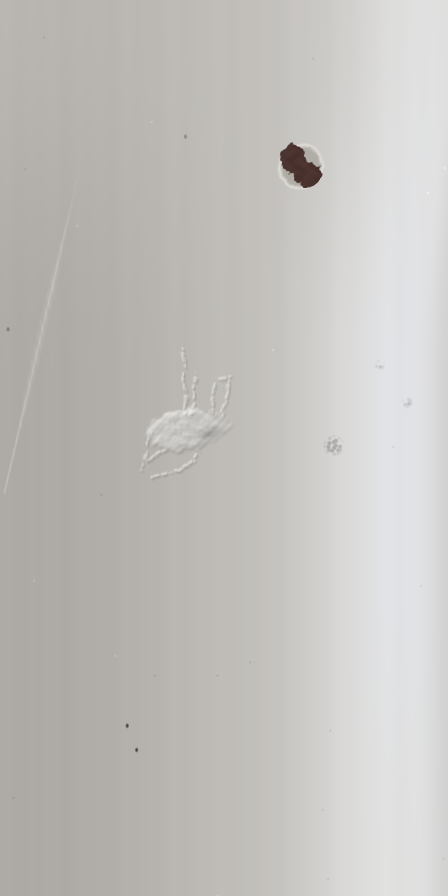
Write a Shadertoy shader that draws this texture.

```glsl
#define WALL_DARK vec3(0.680, 0.667, 0.648)
#define WALL_MID vec3(0.765, 0.755, 0.738)
#define WALL_LIGHT vec3(0.878, 0.878, 0.876)
#define HOLE_COLOR vec3(0.29, 0.20, 0.18)
#define PLASTER vec3(0.785, 0.78, 0.765)
#define PATCH_CENTER vec2(0.417, 1.042)
#define PATCH_SIZE vec2(0.086, 0.046)
#define HOLE_CENTER vec2(0.672, 1.628)
#define RELIEF 0.22
#define STROKES 9
#define SPECKS 22

vec2 hash2(vec2 p) {
    vec3 q = fract(vec3(p.xyx) * vec3(0.1031, 0.1030, 0.0973));
    q += dot(q, q.yzx + 33.33);
    return fract((q.xx + q.yz) * q.zy);
}

// Distance to the nearest scattered cell point
float cellular(vec2 p) {
    vec2 cell = floor(p), f = fract(p);
    float nearest = 2.0;
    for (int y = -1; y <= 1; y++)
        for (int x = -1; x <= 1; x++) {
            vec2 o = vec2(x, y);
            nearest = min(nearest, length(o + hash2(cell + o + 70.0) - f));
        }
    return nearest;
}

float waves(vec2 p) {
    return sin(p.x + 1.7 * sin(p.y * 0.8)) * 0.5 + sin(p.y * 1.9 + 1.3 * sin(p.x * 1.4)) * 0.3
         + sin((p.x - p.y) * 3.1) * 0.2;
}

float inside(float d, float soft) {
    return 1.0 - smoothstep(-soft, soft, d);
}

// x: distance from the segment, y: position along it
vec2 segment(vec2 p, vec2 a, vec2 b) {
    vec2 ab = b - a;
    float t = clamp(dot(p - a, ab) / dot(ab, ab), 0.0, 1.0);
    return vec2(length(p - a - ab * t), t);
}

// Wall: rounded falloff with a cool highlight toward the right
vec3 wall(vec2 p) {
    float top = smoothstep(1.15, 2.0, p.y);
    float x = p.x - 0.07 * top * smoothstep(0.55, 0.8, p.x);
    vec3 c = mix(WALL_DARK, WALL_MID, smoothstep(0.08, 0.67, x));
    c = mix(c, WALL_LIGHT, smoothstep(0.56, 0.87, x));
    c += 0.045 * top * (1.0 - smoothstep(0.0, 0.65, p.x));
    float glow = exp(-pow((x - 0.89) / 0.075, 2.0)) * smoothstep(0.05, 0.7, p.y) * (1.0 - top);
    c += vec3(0.005, 0.010, 0.024) * glow;
    c -= 0.05 * smoothstep(0.93, 1.0, x);
    return c + 0.0022 * (sin(p.x * 118.0) + sin(p.x * 67.0 + 1.0));
}

float patchDistance(vec2 p) {
    vec2 q = p - PATCH_CENTER;
    q.y -= q.x * 0.12;
    float power = mix(2.2, 1.35, smoothstep(-0.01, 0.06, q.x));
    vec2 a = pow(abs(q) / PATCH_SIZE, vec2(power));
    return (a.x + a.y - 1.0) * 0.025 + 0.005 * waves(p * 110.0);
}

// Crumbly trails pulled out of the plaster
float trails(vec2 p) {
    vec4 strokes[STROKES] = vec4[STROKES](
        vec4(0.409, 1.222, 0.414, 1.080), vec4(0.437, 1.170, 0.428, 1.080),
        vec4(0.482, 1.155, 0.468, 1.080), vec4(0.513, 1.163, 0.496, 1.075),
        vec4(0.482, 1.148, 0.513, 1.163), vec4(0.335, 1.040, 0.315, 0.950),
        vec4(0.375, 1.000, 0.320, 0.970), vec4(0.340, 0.937, 0.400, 0.950),
        vec4(0.400, 0.950, 0.445, 0.990));
    vec2 w = p + 0.004 * vec2(waves(p.yx * 90.0), waves(p * 80.0));
    float d = 1.0;
    for (int i = 0; i < STROKES; i++) d = min(d, segment(w, strokes[i].xy, strokes[i].zw).x);
    float crumb = 1.0 - smoothstep(0.35, 0.7, cellular(p * 75.0));
    return inside(d - 0.0035, 0.003) * crumb;
}

float plasterHeight(vec2 p) {
    float body = inside(patchDistance(p) + 0.004, 0.011);
    vec2 w = p + 0.008 * waves(p * 45.0);
    float lumps = 0.6 * cellular(w * vec2(28.0, 42.0)) + 0.25 * cellular(w * 85.0);
    return body * (1.0 - 0.8 * lumps) + 0.3 * trails(p);
}

void mainImage(out vec4 fragColor, in vec2 fragCoord) {
    vec2 p = fragCoord / iResolution.xy * vec2(1.0, 2.0);
    float px = 1.0 / iResolution.x;
    vec3 c = wall(p);

    // Long tapering scratch with a bright edge
    vec2 s = segment(p, vec2(0.172, 1.598), vec2(0.010, 0.900));
    float width = 0.001 + 0.008 * pow(sin(3.14159 * s.y), 2.0);
    float grain = 0.6 + 0.4 * waves(vec2(p.x * 400.0 + p.y * 90.0, p.y * 25.0));
    c += 0.035 * inside(s.x - width, 0.003) * grain;
    c += 0.075 * inside(s.x - 0.0012, px + 0.001) * smoothstep(0.0, 0.35, s.y);

    // Plaster lump, lit from the upper left
    float edge = patchDistance(p);
    float slope = plasterHeight(p) - plasterHeight(p + vec2(-0.004, 0.005));
    c = mix(c, PLASTER, 0.9 * inside(edge, 0.004));
    c = mix(c, PLASTER + 0.03, 0.45 * trails(p));
    c += RELIEF * clamp(slope, -0.5, 0.5);
    vec2 shade = (p - PATCH_CENTER - vec2(0.062, -0.012)) / vec2(0.034, 0.016);
    c -= 0.11 * exp(-dot(shade, shade)) * inside(edge, 0.006);

    // Chipped hole: pale rim around two ragged lobes
    vec2 h = p - HOLE_CENTER;
    float ragged = 0.004 * waves(p * 160.0) + 0.006 * (cellular(p * 60.0) - 0.5);
    float lobes = min(length((h - vec2(-0.017, 0.016)) * vec2(1.0, 0.85)) - 0.028,
                      length((h - vec2(0.016, -0.018)) * vec2(0.9, 1.0)) - 0.027);
    float rim = length(mat2(0.8, 0.6, -0.6, 0.8) * h * vec2(1.0, 0.96)) - 0.050 + 0.5 * ragged;
    vec3 chip = mix(vec3(0.67, 0.66, 0.63), vec3(0.88, 0.87, 0.85), smoothstep(-0.011, -0.002, rim));
    c = mix(c, chip, 0.85 * inside(rim, px + 0.001));
    c = mix(c, HOLE_COLOR + 0.02 * waves(p * 140.0), inside(lobes + ragged, px));

    // Grey scuffs
    vec3 scuffs[3] = vec3[3](vec3(0.745, 1.005, 0.019), vec3(0.910, 1.101, 0.008), vec3(0.848, 1.185, 0.007));
    for (int i = 0; i < 3; i++) {
        float d = length(p - scuffs[i].xy) - scuffs[i].z;
        c -= 0.16 * inside(d, 0.008) * (1.0 - smoothstep(0.25, 0.65, cellular(p * 95.0)));
    }

    // Pits: a few fixed dark ones, then faint scattered ones
    vec2 pits[4] = vec2[4](vec2(0.284, 0.380), vec2(0.305, 0.326), vec2(0.414, 1.695), vec2(0.018, 1.265));
    for (int i = 0; i < 4; i++)
        c -= (i < 2 ? 0.42 : 0.2) * inside(length((p - pits[i]) * vec2(1.0, 0.7)) - 0.003, px);
    for (int i = 0; i < SPECKS; i++) {
        vec2 r = hash2(vec2(float(i) * 7.0, 19.0));
        float tone = i % 3 == 0 ? 0.07 : -0.07;
        c += tone * inside(length(p - r * vec2(1.0, 2.0)) - 0.0022, px);
    }
    fragColor = vec4(clamp(c, 0.0, 1.0), 1.0);
}
```
